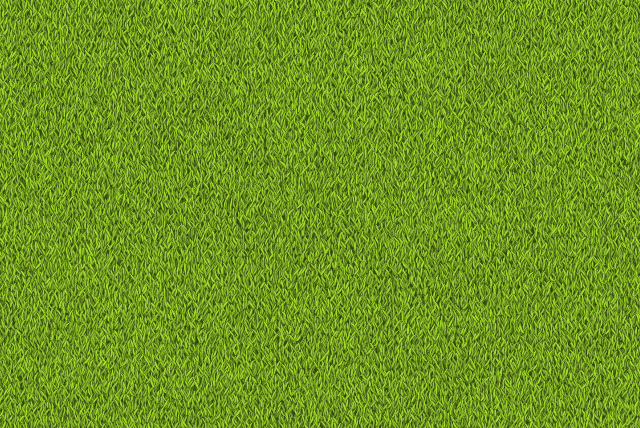
Reproduce this texture procedurally as a Shadertoy shader.

```glsl
// A dense lawn seen from above: short, curved, tapered grass blades.
// Jittered cells scatter the blades; layers stack from dark and deep to
// bright and high, each blade dropping a soft shadow on those below.

const int LAYERS = 5;
const vec2 CELL = vec2(0.0095, 0.0155);   // one blade per cell and layer
const float HALF_WIDTH = 0.0020;
const float SHADOW_REACH = 0.0024;

const vec3 SOIL_GREEN = vec3(0.165, 0.235, 0.040);
const vec3 MID_GREEN  = vec3(0.400, 0.535, 0.130);
const vec3 TIP_GREEN  = vec3(0.640, 0.860, 0.160);

vec4 hash4(vec2 cell, float seed) {
    vec4 h = fract(vec4(cell.xyx, seed) * vec4(0.1031, 0.1030, 0.0973, 0.1099));
    h += dot(h, h.wzxy + 33.33);
    return fract((h.xxyz + h.yzzw) * h.zywx);
}

vec2 rotate(vec2 p, float angle) {
    float c = cos(angle), s = sin(angle);
    return vec2(c * p.x - s * p.y, s * p.x + c * p.y);
}

// Approximate distance to an upright blade, bowed sideways and tapered.
float bladeDistance(vec2 p, float halfLength, float halfWidth, float bend) {
    float t = clamp(p.y / halfLength, -1.0, 1.0);
    float side = abs(p.x - bend * (t * t - 0.4));
    float taper = 1.0 - 0.55 * t * t - 0.15 * t;
    return max(side - halfWidth * taper, abs(p.y) - halfLength);
}

// Draws one layer of blades over the light value beneath it.
float grassLayer(vec2 p, float light, float height, float seed, float pixel) {
    vec2 grid = p / CELL + vec2(0.37, 0.61) * seed;
    vec2 home = floor(grid);
    for (int j = 1; j >= -1; j--) {
        for (int i = -1; i <= 1; i++) {
            vec2 cell = home + vec2(i, j);
            vec4 place = hash4(cell, seed * 7.3 + 1.7);
            vec4 form = hash4(cell, seed * 5.9 + 41.3);

            vec2 center = cell + mix(vec2(0.15), vec2(0.85), place.xy);
            float lean = (place.z - 0.5) * 1.4;
            float halfLength = mix(0.0070, 0.0110, place.w);
            float bend = (form.x - 0.5) * 0.0042;
            float halfWidth = HALF_WIDTH * mix(0.75, 1.15, form.y);

            vec2 q = rotate((grid - center) * CELL, lean);
            float d = bladeDistance(q, halfLength, halfWidth, bend);

            float along = clamp(q.y / halfLength, -1.0, 1.0);
            float bladeLight = mix(0.30, 0.92, height)
                             + 0.30 * (form.z - 0.5) + 0.10 * along;
            float shadow = smoothstep(SHADOW_REACH, 0.0, d);
            float cover = smoothstep(0.6 * pixel, -0.6 * pixel, d);
            light = mix(light * (1.0 - 0.34 * shadow), bladeLight, cover);
        }
    }
    return light;
}

// Slow, faint unevenness across the lawn.
float mottle(vec2 p) {
    return sin(p.x * 17.0 + 2.0 * sin(p.y * 11.0))
         * sin(p.y * 19.0 + 2.0 * sin(p.x * 13.0));
}

vec3 grassRamp(float light) {
    vec3 low = mix(SOIL_GREEN, MID_GREEN, clamp(light * 2.0, 0.0, 1.0));
    return mix(low, TIP_GREEN, clamp(light * 2.0 - 1.0, 0.0, 1.0));
}

void mainImage(out vec4 fragColor, in vec2 fragCoord) {
    vec2 p = fragCoord / iResolution.y;
    float pixel = 1.0 / iResolution.y;

    float light = 0.08;
    for (int k = 0; k < LAYERS; k++) {
        float height = float(k) / float(LAYERS - 1);
        light = grassLayer(p, light, height, float(k) + 1.0, pixel);
    }
    light += 0.02 * mottle(p);

    fragColor = vec4(grassRamp(light), 1.0);
}
```
